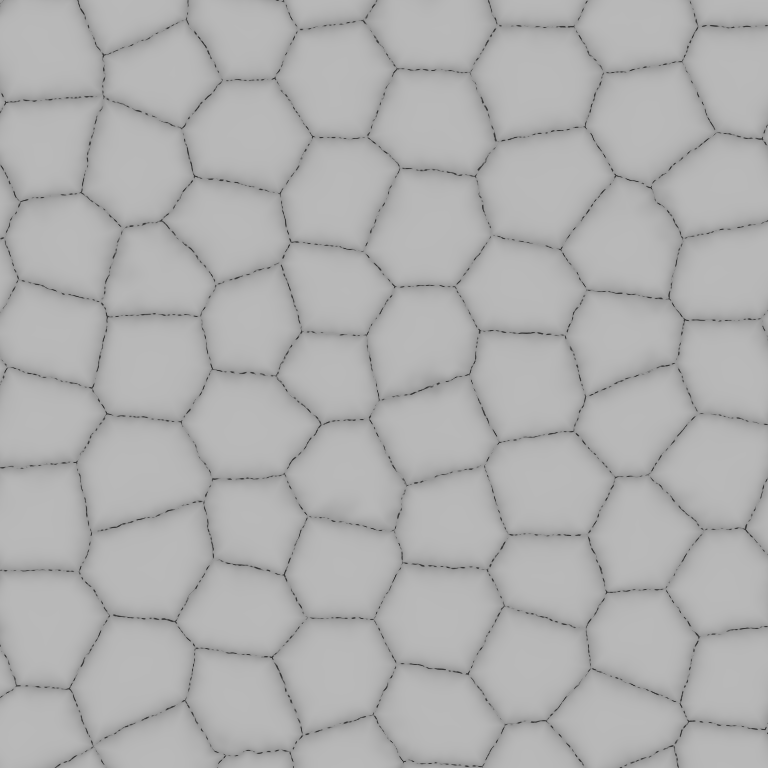
A WebGL 1 fragment shader for this texture:

```glsl
precision highp float;

uniform vec2 u_resolution;

#define CELL_SIZE 0.127
#define JITTER 0.46
#define BEND 0.011
#define WIGGLE 0.0022
#define CRUMPLE 0.014
#define LINE_HALF_WIDTH 0.0008
#define HALO_WIDTH 0.0085
#define HALO_DEPTH 0.145
#define SPECK_SCALE 190.0
#define FACE_GREY 0.724
#define LINE_LIGHT 0.60
#define LINE_DARK 0.22

vec2 hash2(vec2 p) {
    vec2 k = vec2(dot(p, vec2(127.1, 311.7)), dot(p, vec2(269.5, 183.3)));
    return fract(sin(k) * 43758.545);
}

vec2 gradient(vec2 lattice) {
    float angle = 6.28318 * hash2(lattice).x;
    return vec2(cos(angle), sin(angle));
}

// Gradient noise, roughly -0.7 to 0.7
float noise(vec2 p) {
    vec2 i = floor(p);
    vec2 f = p - i;
    vec2 u = f * f * f * (f * (f * 6.0 - 15.0) + 10.0);
    vec2 e = vec2(1.0, 0.0);
    float bottom = mix(dot(gradient(i), f), dot(gradient(i + e), f - e), u.x);
    float top = mix(dot(gradient(i + e.yx), f - e.yx), dot(gradient(i + 1.0), f - 1.0), u.x);
    return mix(bottom, top, u.y);
}

vec2 noise2(vec2 p) {
    return vec2(noise(p), noise(p + vec2(37.3, 91.7)));
}

// Jittered centre of a cell; odd columns are shifted half a row
vec2 cellCentre(vec2 id) {
    vec2 stagger = vec2(0.0, 0.5 * mod(id.x, 2.0));
    return id + stagger + 0.5 + JITTER * (hash2(id) - 0.5);
}

// Distance to the nearest border between cells, in cell units
float borderDistance(vec2 p) {
    vec2 base = floor(p);
    vec2 nearest = vec2(0.0);
    vec2 nearestId = base;
    float best = 100.0;
    for (int y = -2; y <= 2; y++) {
        for (int x = -2; x <= 2; x++) {
            vec2 id = base + vec2(float(x), float(y));
            vec2 toCentre = cellCentre(id) - p;
            float d = dot(toCentre, toCentre);
            if (d < best) {
                best = d;
                nearest = toCentre;
                nearestId = id;
            }
        }
    }
    float border = 100.0;
    for (int y = -2; y <= 2; y++) {
        for (int x = -2; x <= 2; x++) {
            if (x == 0 && y == 0) continue;
            vec2 other = cellCentre(nearestId + vec2(float(x), float(y))) - p;
            border = min(border, dot(0.5 * (nearest + other), normalize(other - nearest)));
        }
    }
    return border;
}

void main() {
    float pixel = 1.0 / min(u_resolution.x, u_resolution.y);
    vec2 uv = gl_FragCoord.xy * pixel;

    // Bent borders, crumpled in a few patches
    float rough = smoothstep(0.26, 0.58, noise(uv * 6.0 + 13.4));
    vec2 warped = uv + BEND * noise2(uv * 8.0 + 5.2);
    warped += WIGGLE * (noise2(uv * 30.0) + noise2(uv * 75.0));
    warped += CRUMPLE * rough * noise2(uv * 42.0 + 8.6);
    float border = CELL_SIZE * borderDistance(warped / CELL_SIZE);

    // Soft shade along the borders, smudged in rough patches
    float smudge = noise(uv * 24.0 + 3.1);
    float haloWidth = HALO_WIDTH * (1.0 + 0.45 * smudge + rough * (0.5 + smudge));
    float halo = exp(-border / haloWidth);
    float grey = FACE_GREY - HALO_DEPTH * halo;

    // Thin speckled line
    float speck = smoothstep(-0.25, 0.35, noise(uv * SPECK_SCALE));
    float line = 1.0 - smoothstep(LINE_HALF_WIDTH - 0.5 * pixel,
                                  LINE_HALF_WIDTH + 0.5 * pixel, border);
    grey = mix(grey, mix(LINE_LIGHT, LINE_DARK, speck), line);

    gl_FragColor = vec4(vec3(grey), 1.0);
}
```
